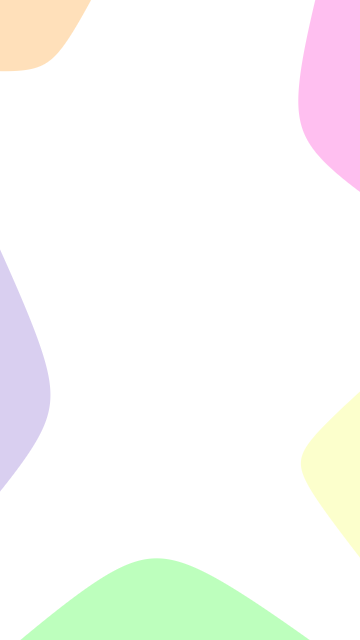
Give the GLSL for this background, as a Shadertoy shader.

```glsl
// Five soft pastel blobs leaning in from the edges of a white canvas.

// Lengths are fractions of the canvas height.
const float ASPECT = 0.5625;

const vec3 WHITE    = vec3(1.0);
const vec3 PEACH    = vec3(1.00, 0.88, 0.73);
const vec3 PINK     = vec3(1.00, 0.75, 0.94);
const vec3 LAVENDER = vec3(0.85, 0.81, 0.94);
const vec3 LEMON    = vec3(0.99, 1.00, 0.80);
const vec3 MINT     = vec3(0.74, 1.00, 0.74);

// Tip of each blob: the point that reaches furthest into the canvas.
const vec2 PEACH_TIP    = vec2(0.0065, 0.8887);
const vec2 PINK_TIP     = vec2(0.4661, 0.8424);
const vec2 LAVENDER_TIP = vec2(0.0788, 0.3828);
const vec2 LEMON_TIP    = vec2(0.4701, 0.2760);
const vec2 MINT_TIP     = vec2(0.2448, 0.1276);

// Flank slopes (before the tip, after the tip) and tip roundness.
const vec3 PEACH_FORM    = vec3(0.10, 2.00, 0.0365);
const vec3 PINK_FORM     = vec3(1.60, 0.28, 0.0703);
const vec3 LAVENDER_FORM = vec3(0.90, 0.48, 0.0755);
const vec3 LEMON_FORM    = vec3(0.80, 1.15, 0.0365);
const vec3 MINT_FORM     = vec3(0.90, 0.76, 0.0872);

// Coverage of a skewed hyperbola with its tip at the origin.
// q.x runs along the canvas edge, q.y points into the blob.
float blob(vec2 q, vec3 form) {
    float mean = 0.5 * (form.x + form.y);
    float skew = 0.5 * (form.y - form.x);
    float root = sqrt(form.x * form.y);
    float u = q.x - skew * form.z / root;
    float rim = mean * length(vec2(u, form.z)) + skew * u - form.z * root;

    // Divide by the gradient length to get a near true distance.
    float slope = mean * u / length(vec2(u, form.z)) + skew;
    float inside = (q.y - rim) / length(vec2(1.0, slope));
    return clamp(inside * iResolution.y + 0.5, 0.0, 1.0);
}

void mainImage(out vec4 fragColor, in vec2 fragCoord) {
    vec2 p = fragCoord / iResolution.xy * vec2(ASPECT, 1.0);

    // Each offset is turned so that its second axis enters the blob.
    vec2 peach    = p - PEACH_TIP;
    vec2 pink     = (p - PINK_TIP).yx;
    vec2 lavender = (p - LAVENDER_TIP).yx * vec2(1.0, -1.0);
    vec2 lemon    = (p - LEMON_TIP).yx;
    vec2 mint     = (p - MINT_TIP) * vec2(1.0, -1.0);

    vec3 color = WHITE;
    color = mix(color, PEACH, blob(peach, PEACH_FORM));
    color = mix(color, PINK, blob(pink, PINK_FORM));
    color = mix(color, LAVENDER, blob(lavender, LAVENDER_FORM));
    color = mix(color, LEMON, blob(lemon, LEMON_FORM));
    color = mix(color, MINT, blob(mint, MINT_FORM));

    fragColor = vec4(color, 1.0);
}
```
